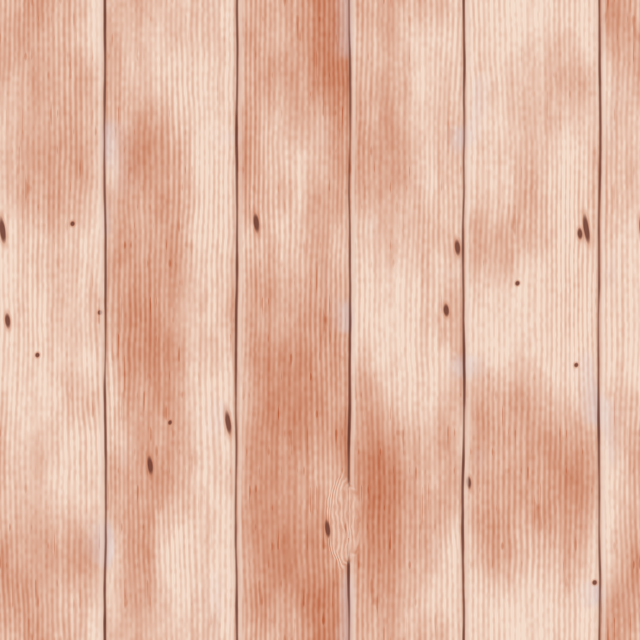
This texture is drawn by a WebGL 1 fragment shader. Its source:

```glsl
precision highp float;

uniform vec2 u_resolution;

float hash(vec2 p) {
  return fract(sin(dot(p, vec2(127.1, 311.7))) * 43758.5453);
}

// Value noise that wraps over the canvas; scale is a whole number of cells
float noise(vec2 uv, vec2 scale, float seed) {
  vec2 p = uv * scale;
  vec2 cell = floor(p);
  vec2 f = fract(p);
  f = f * f * (3.0 - 2.0 * f);
  vec2 lo = mod(cell, scale) + seed * 7.31;
  vec2 hi = mod(cell + 1.0, scale) + seed * 7.31;
  return mix(mix(hash(lo), hash(vec2(hi.x, lo.y)), f.x),
             mix(hash(vec2(lo.x, hi.y)), hash(hi), f.x), f.y);
}

float fbm(vec2 uv, vec2 scale, float seed) {
  float sum = 0.0;
  float weight = 0.533;
  for (int i = 0; i < 4; i++) {
    sum += weight * noise(uv, scale, seed + float(i));
    scale *= 2.0;
    weight *= 0.5;
  }
  return sum;
}

// Five uneven planks per canvas width
float seamX(float i) {
  return 0.148 + 0.2 * i + 0.024 * sin(1.25664 * i + 0.75);
}

vec2 wrapped(vec2 d) {
  return fract(d + 0.5) - 0.5;
}

void main() {
  vec2 uv = gl_FragCoord.xy / u_resolution;
  float px = 1.0 / u_resolution.x;

  // Nearest seam and current plank
  float edge = 1.0;
  float seam = 0.0;
  float plank = 0.0;
  for (int k = -1; k < 6; k++) {
    float i = mod(float(k) + 5.0, 5.0);
    float wobble = 0.006 * (fbm(uv, vec2(1.0, 5.0), i + 40.0) - 0.5);
    float d = uv.x - seamX(float(k)) - wobble;
    if (abs(d) < abs(edge)) {
      edge = d;
      seam = i;
    }
    if (d > 0.0) plank = i;
  }

  // Scuffed patch lying over one seam
  float rough = fbm(uv, vec2(36.0, 24.0), 3.0);
  float scuff = smoothstep(1.1, 0.8,
    length((uv - vec2(0.537, 0.185)) / vec2(0.026, 0.075)) + 0.7 * (rough - 0.5));

  // Broad weathering, from pale (0) to rust (1)
  float blotch = fbm(uv, vec2(9.0, 4.0), plank * 11.0);
  float tone = 0.3 + 1.65 * (blotch - 0.5) + 0.12 * (hash(vec2(plank, 9.0)) - 0.5);
  float edgeWear = noise(uv, vec2(5.0, 6.0), seam + 60.0);
  tone -= 0.4 * edgeWear * exp(-abs(edge) * 55.0);
  tone = max(tone, 0.02);

  // Rust stains kept within their planks
  for (int k = 0; k < 15; k++) {
    float j = float(k);
    float board = mod(j, 5.0);
    vec2 r = vec2(hash(vec2(j, 2.7)), hash(vec2(j, 5.1)));
    float middle = 0.5 * (seamX(board - 1.0) + seamX(board));
    vec2 d = wrapped(uv - vec2(middle + 0.1 * (r.x - 0.5), r.y));
    d.x += 0.15 * d.y * (r.y - 0.5);
    float reach = length(d / vec2(0.022 + 0.018 * r.y, 0.05 + 0.06 * r.x));
    float stain = smoothstep(1.1, 0.1, reach + 1.1 * (rough - 0.5));
    tone += (0.2 + 0.35 * hash(vec2(j, 8.3))) * stain * step(abs(board - plank), 0.5);
  }
  tone = mix(tone, 0.3, 0.7 * scuff);

  // Fine vertical grain with gentle bends and broken fibres
  float bend = 1.6 * noise(uv, vec2(14.0, 4.0), plank + 20.0)
             + 0.35 * noise(uv, vec2(30.0, 22.0), plank + 30.0)
             + 2.5 * scuff * rough;
  float ridge = sin(6.28319 * (124.0 * uv.x + bend));
  float depth = mix(0.05, 0.19, noise(uv, vec2(18.0, 6.0), 70.0));
  tone += depth * ridge;
  tone += 0.2 * (noise(uv, vec2(150.0, 7.0), plank + 80.0) - 0.5);
  tone += 0.16 * (noise(uv, vec2(250.0, 130.0), 90.0) - 0.5);
  float fleck = smoothstep(0.82, 0.98, noise(uv, vec2(200.0, 34.0), 95.0));
  tone += 0.28 * fleck * smoothstep(0.4, 0.7, blotch + 0.1);

  vec3 pale = vec3(0.945, 0.835, 0.765);
  vec3 rust = vec3(0.76, 0.44, 0.31);
  vec3 dark = vec3(0.40, 0.22, 0.18);
  vec3 color = mix(pale, rust, clamp(tone, -0.08, 1.15));

  // Faint lilac paint left beside seams
  float lilac = smoothstep(0.72, 0.9, noise(uv, vec2(24.0, 14.0), 101.0));
  color = mix(color, vec3(0.86, 0.83, 0.87), 0.6 * lilac * exp(-abs(edge) * 60.0));

  // Small nail holes and splits
  for (int k = 0; k < 18; k++) {
    float j = float(k);
    vec2 center = vec2(hash(vec2(j, 13.7)), hash(vec2(j, 19.3)));
    float size = hash(vec2(j, 23.9));
    vec2 d = wrapped(uv - center);
    d.x += 0.3 * (size - 0.5) * d.y;
    vec2 radius = vec2(0.0025 + 0.0015 * size, 0.003 + 0.018 * pow(size, 4.0));
    float reach = length(d / radius) + 0.6 * (rough - 0.5);
    float soft = px / radius.x;
    color = mix(color, rust, 0.45 * smoothstep(2.4, 0.8, reach));
    color = mix(color, dark, 0.8 * smoothstep(1.0 + soft, 1.0 - soft, reach));
  }

  // Seams: pale bevel on one side, soft shadow and a dark gap
  float side = hash(vec2(seam, 31.0)) > 0.5 ? 1.0 : -1.0;
  float bevel = smoothstep(0.005, 0.001, abs(edge - side * 0.006));
  color = mix(color, vec3(0.96, 0.88, 0.83), 0.6 * bevel * (1.0 - scuff));
  float wear = fbm(uv, vec2(2.0, 9.0), seam + 50.0);
  float gapWidth = 0.0008 + 0.0016 * wear;
  float gap = smoothstep(gapWidth + px, gapWidth - px, abs(edge));
  float shadow = exp(-abs(edge) * 280.0);
  color = mix(color, rust * 0.85, 0.45 * shadow * (1.0 - scuff));
  color = mix(color, dark, gap * mix(0.35, 1.0, wear) * (1.0 - 0.9 * scuff));

  gl_FragColor = vec4(color, 1.0);
}
```
